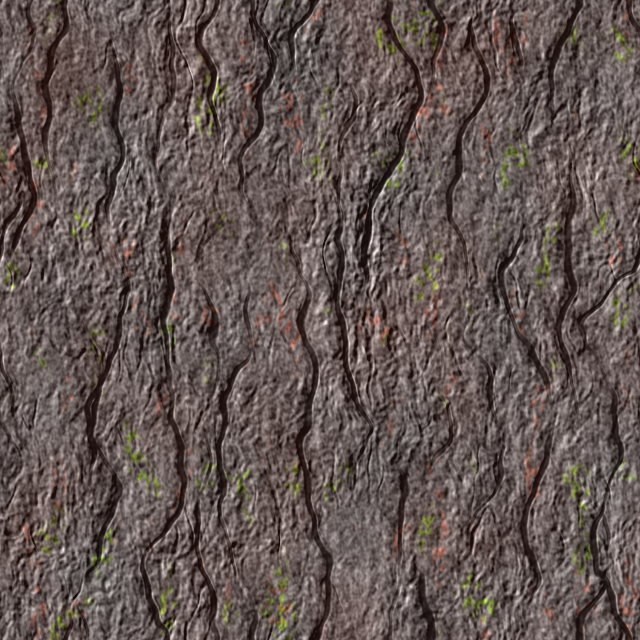
Write a three.js fragment shader that draws this texture.

```glsl
// Draws tileable rough tree bark: wavering vertical furrows, flaky lit plates, moss and rust.
#define COLUMNS 14.0
#define FURROW_WIDTH 0.0068
#define VALLEY_WIDTH 0.024
#define LIGHT_STEP vec2(-0.0023, 0.0018)
#define RELIEF 0.52
#define BASE_TONE 0.385
#define GRAIN 0.13
#define BARK_TINT vec3(0.036, -0.014, -0.022)
#define MOSS_TINT vec3(0.98, 1.24, 0.50)
#define RUST_TINT vec3(1.28, 0.90, 0.80)

varying vec2 vUv;

// Random vector in -1..1, without sine
vec2 hash2(vec2 p) {
  vec3 q = fract(p.xyx * vec3(0.1031, 0.1030, 0.0973));
  q += dot(q, q.yzx + 33.33);
  return fract((q.xx + q.yz) * q.zy) * 2.0 - 1.0;
}

// Slope of one lattice corner; the lattice wraps at the period
float corner(vec2 cell, vec2 offset, vec2 period) {
  vec2 seed = vec2(dot(period, vec2(3.1, 7.7)), period.x + 17.0);
  return dot(hash2(mod(cell, period) + seed), offset);
}

// Wrapping gradient noise, about -1..1
float noise(vec2 p, vec2 period) {
  vec2 c = floor(p);
  vec2 f = p - c;
  vec2 u = f * f * f * (f * (f * 6.0 - 15.0) + 10.0);
  vec2 e = vec2(1.0, 0.0);
  float low = mix(corner(c, f, period), corner(c + e, f - e, period), u.x);
  float high = mix(corner(c + e.yx, f - e.yx, period),
                   corner(c + e.xx, f - e.xx, period), u.x);
  return 2.0 * mix(low, high, u.y);
}

// Noise with a whole number of cells across the canvas
float layer(vec2 uv, float across, float up) {
  vec2 cells = vec2(across, up);
  return noise(uv * cells, cells);
}

// Noise running up one furrow
float along(float id, float y, float cells) {
  return noise(vec2(id + 0.37, y * cells), vec2(COLUMNS, cells));
}

// x: dark furrow core, y: soft valley around it
vec2 furrows(vec2 p) {
  vec2 depth = vec2(0.0);
  float home = floor(p.x * COLUMNS);
  for (int i = -2; i <= 2; i++) {
    float id = home + float(i);
    float path = id + 0.5 + 0.75 * along(id, p.y, 5.0) + 0.16 * along(id, p.y, 17.0);
    float d = abs(p.x - path / COLUMNS);
    float open = smoothstep(-0.5, 0.4, along(id, p.y, 4.0) + 0.5 * along(id, p.y, 13.0));
    float width = FURROW_WIDTH * (0.35 + 0.65 * open);
    float core = open * (1.0 - smoothstep(width * 0.35, width, d));
    float valley = (0.25 + 0.75 * open) * (1.0 - smoothstep(0.0, VALLEY_WIDTH, d));
    depth = max(depth, vec2(core, valley));
  }
  return depth;
}

// x: height, y: furrow core, z: valley, w: crease
vec4 bark(vec2 uv) {
  // Ragged outlines
  vec2 p = uv;
  p.x += 0.010 * layer(uv, 9.0, 11.0) + 0.0035 * layer(uv, 38.0, 34.0);
  p.y += 0.008 * layer(uv, 24.0, 15.0);
  vec2 furrow = furrows(p);

  // Thin creases between flakes
  float split = abs(layer(p, 31.0, 11.0));
  float crease = 1.0 - smoothstep(0.02, 0.17, split);
  crease *= smoothstep(-0.25, 0.5, layer(uv, 15.0, 10.0));

  // Plates, flakes and fine chips
  float plates = layer(p, 46.0, 21.0);
  float flakes = layer(p, 78.0, 49.0);
  float chips = layer(p, 137.0, 98.0);
  float height = 0.75 * plates + 0.55 * flakes + 0.42 * chips;
  height -= 0.6 * furrow.x + 0.7 * furrow.y + 0.4 * crease;
  return vec4(height, furrow, crease);
}

void main() {
  vec2 uv = vUv;
  vec4 here = bark(uv);
  float slope = here.x - bark(uv + LIGHT_STEP).x;

  // Light, shadow and grain
  float chips = layer(uv, 121.0, 90.0);
  float grit = layer(uv, 223.0, 171.0);
  float rough = 0.85 + 0.4 * layer(uv, 6.0, 4.0);
  float tone = BASE_TONE + RELIEF * rough * slope;
  tone += GRAIN * (0.7 * chips + 0.7 * grit + 0.5 * layer(uv, 52.0, 24.0));
  tone += 0.06 * layer(uv, 11.0, 5.0);
  tone -= 0.10 * here.z + 0.09 * here.w;
  tone = mix(tone, 0.08 + 0.25 * max(tone - 0.2, 0.0), 0.88 * here.y);

  // Pale chipped edges
  float pale = smoothstep(0.35, 0.8, layer(uv, 64.0, 30.0)) * (1.0 - here.y);
  tone += 0.13 * pale * smoothstep(-0.1, 0.5, chips);
  tone = clamp(tone, 0.06, 0.92);
  vec3 color = tone + BARK_TINT * (1.0 + 0.5 * layer(uv, 8.0, 5.0));

  // Rust streaks and moss specks
  float rust = smoothstep(0.35, 0.8, layer(uv, 27.0, 9.0));
  rust *= smoothstep(-0.1, 0.4, layer(uv, 83.0, 55.0));
  color = mix(color, color * RUST_TINT, 0.8 * rust);
  float moss = smoothstep(0.38, 0.75, layer(uv, 17.0, 10.0));
  moss *= smoothstep(-0.1, 0.4, layer(uv, 92.0, 61.0)) * (1.0 - here.y);
  color = mix(color, color * MOSS_TINT, 0.85 * moss);

  gl_FragColor = vec4(clamp(color, 0.0, 1.0), 1.0);
}
```
